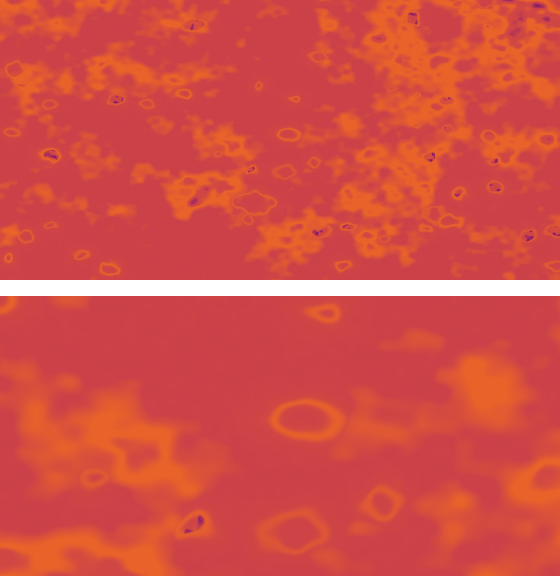
Top: the whole. Bottom: its middle third, enlarged.
Give the GLSL for this texture, as a Shadertoy shader.

```glsl
const vec3 BASE_RED    = vec3(0.797, 0.255, 0.283);
const vec3 ORANGE      = vec3(0.910, 0.385, 0.165);
const vec3 PLUM        = vec3(0.670, 0.180, 0.360);
const vec3 DEEP_PURPLE = vec3(0.420, 0.100, 0.430);

const vec2  STRETCH     = vec2(0.8, 1.1);  // features run wider than tall
const float GLOW_START  = 0.53;            // field level where orange begins
const float GLOW_FULL   = 0.74;            // field level of full orange
const float SMALL_CELL  = 0.12;
const float LARGE_CELL  = 0.36;
const float RING_WIDTH  = 0.006;
const float RING_WOBBLE = 0.016;
const float GRAIN       = 0.05;

float hash(vec2 p) {
    vec3 q = fract(vec3(p.xyx) * 0.1031);
    q += dot(q, q.yzx + 33.33);
    return fract((q.x + q.y) * q.z);
}

float noise(vec2 p) {
    vec2 cell = floor(p), f = fract(p);
    f = f * f * f * (f * (f * 6.0 - 15.0) + 10.0);
    float low  = mix(hash(cell), hash(cell + vec2(1, 0)), f.x);
    float high = mix(hash(cell + vec2(0, 1)), hash(cell + vec2(1, 1)), f.x);
    return mix(low, high, f.y);
}

// Slightly turned noise layer, centred on zero
float layer(vec2 p, float frequency) {
    p = mat2(0.96, 0.28, -0.28, 0.96) * p;
    return noise(p * frequency + frequency * 7.3 + 40.0) - 0.5;
}

// Broad clusters broken up by small blotches
float heatField(vec2 p) {
    vec2 q = p * STRETCH;
    float clusters = 0.40 * layer(q, 2.3) + 0.35 * layer(q, 5.0);
    float blotches = 0.42 * layer(q, 11.0) + 0.30 * layer(q.yx, 23.0)
                   + 0.18 * layer(q, 47.0);
    return 0.5 + clusters + blotches;
}

// Scattered irregular rings: x = outline, y = interior, z = dark interior
vec3 rings(vec2 p, float size, float chance) {
    vec2 home = floor(p / size);
    vec3 result = vec3(0.0);
    for (int j = -1; j <= 1; j++) {
        for (int i = -1; i <= 1; i++) {
            vec2 cell = home + vec2(i, j);
            vec2 seed = cell + size * 500.0 + 20.0;
            if (hash(seed) > chance) continue;
            vec2 jitter = vec2(hash(seed + 11.0), hash(seed + 23.0));
            vec2 offset = p - (cell + 0.2 + 0.6 * jitter) * size;
            float radius = size * mix(0.06, 0.21, hash(seed + 37.0));
            float aspect = mix(0.95, 1.7, hash(seed + 41.0));
            float dist = length(offset * vec2(1.0 / aspect, 1.1)) - radius;
            float outline = exp(-dist * dist / (RING_WIDTH * RING_WIDTH));
            float halo = 0.35 * exp(-abs(dist) / (2.0 * RING_WIDTH));
            float inside = 1.0 - smoothstep(-RING_WIDTH, 0.0, dist);
            float strength = mix(0.6, 1.0, hash(seed + 53.0));
            float pit = step(0.7, hash(seed + 61.0));
            result = max(result, vec3(max(outline, halo) * strength,
                                      inside, inside * pit));
        }
    }
    return result;
}

void mainImage(out vec4 fragColor, in vec2 fragCoord) {
    vec2 p = fragCoord / iResolution.y;

    // Orange rises to a crest, then falls back to red inside strong peaks
    float level = (heatField(p) - GLOW_START) / (GLOW_FULL - GLOW_START);
    float glow = clamp(level, 0.0, 1.0) * (1.0 - 0.85 * smoothstep(1.3, 1.8, level));
    float dark = smoothstep(1.85, 2.6, level);

    // Wobbly rings, small ones common and large ones rare
    vec2 wobble = vec2(layer(p, 31.0), layer(p + 5.0, 35.0)) * RING_WOBBLE;
    vec3 small = rings(p + wobble, SMALL_CELL, 0.36);
    vec3 large = rings(p + wobble * 2.0, LARGE_CELL, 0.22);
    glow = max(glow * (1.0 - 0.6 * small.y), small.x);
    glow = max(glow, large.x * 0.9);

    // Speckled purple pits
    float speckle = smoothstep(0.0, 0.4, layer(p, 85.0));
    dark = max(dark, small.z * speckle * 0.8);

    // Faint grain over the flat ground
    glow += GRAIN * layer(p, 110.0) * (1.0 - glow);

    vec3 color = mix(BASE_RED, ORANGE, glow);
    color = mix(color, PLUM, smoothstep(0.0, 0.5, dark));
    color = mix(color, DEEP_PURPLE, smoothstep(0.5, 1.0, dark));
    fragColor = vec4(color, 1.0);
}
```
